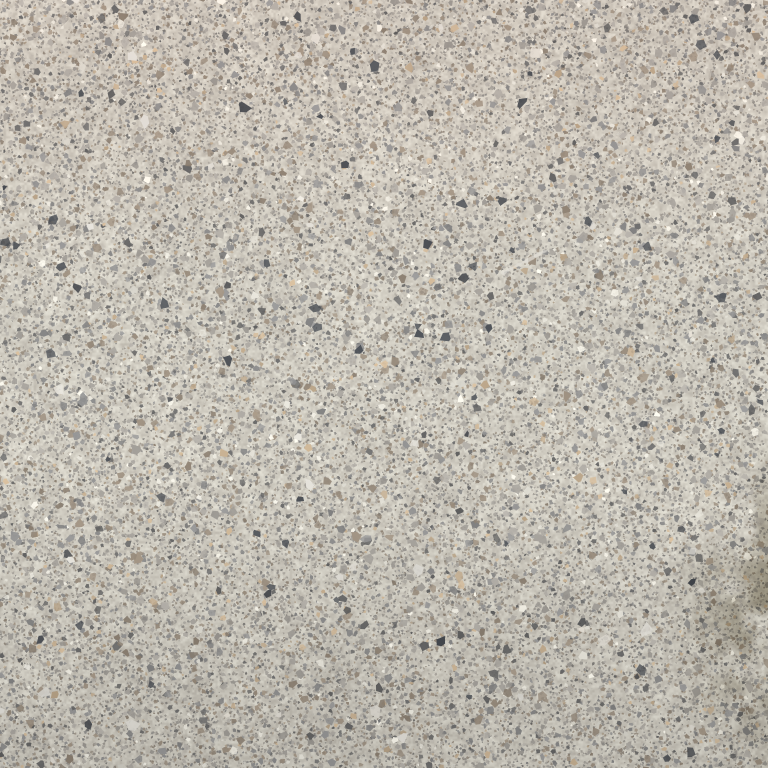
Reproduce this texture procedurally as a WebGL 1 fragment shader.

```glsl
precision highp float;
// Pale, fine-grained concrete slab with angular sand and stone chips.
uniform vec2 u_resolution;

float hash(vec2 p) {
  vec3 q = fract(vec3(p.xyx) * vec3(0.1031, 0.1030, 0.0973));
  q += dot(q, q.yzx + 33.33);
  return fract((q.x + q.y) * q.z);
}

vec2 hash2(vec2 p) {
  return vec2(hash(p + 17.3), hash(p + 71.9));
}

float noise(vec2 p) {
  vec2 cell = floor(p);
  vec2 f = fract(p);
  f = f * f * (3.0 - 2.0 * f);
  return mix(mix(hash(cell), hash(cell + vec2(1, 0)), f.x),
             mix(hash(cell + vec2(0, 1)), hash(cell + vec2(1, 1)), f.x), f.y);
}

float cloud(vec2 p) {
  return 0.55 * noise(p) + 0.3 * noise(p * 2.1 + 9.0) + 0.15 * noise(p * 4.3 + 31.0);
}

// Signed distance to an irregular five-sided chip.
float chip(vec2 q, float radius, vec2 id) {
  float turn = 6.2832 * hash(id + 5.7);
  float d = -1.0;
  for (int k = 0; k < 5; k++) {
    float side = float(k);
    float a = turn + 1.2566 * (side + 0.6 * hash(id + side * 3.1));
    float reach = radius * (0.6 + 0.6 * hash(id + side * 7.7 + 2.0));
    d = max(d, dot(q, vec2(cos(a), sin(a))) - reach);
  }
  return d;
}

// Mineral colours, from common pale grey to rare ochre and white.
vec3 mineral(float pick, float shade) {
  vec3 c = vec3(0.67, 0.655, 0.63);
  if (pick > 0.36) c = vec3(0.56, 0.56, 0.56);
  if (pick > 0.58) c = vec3(0.60, 0.55, 0.49);
  if (pick > 0.78) c = vec3(0.41, 0.41, 0.41);
  if (pick > 0.89) c = vec3(0.79, 0.70, 0.58);
  if (pick > 0.94) c = vec3(0.93, 0.92, 0.88);
  return c * (0.9 + 0.2 * shade);
}

// Lays one layer of chips over the paste; tint.a is the weight of a fixed tint.
vec3 scatter(vec3 color, vec2 uv, float cells, float chance, float size, vec4 tint) {
  vec2 p = uv * cells;
  float pixel = cells / min(u_resolution.x, u_resolution.y);
  vec2 home = floor(p);
  for (int y = -1; y <= 1; y++) {
    for (int x = -1; x <= 1; x++) {
      vec2 cell = home + vec2(x, y);
      vec2 id = cell + cells * 1.37;
      if (hash(id) < chance) {
        vec2 q = p - cell - hash2(id);
        float radius = size * (0.6 + 0.8 * hash(id + 41.0));
        float cover = clamp(0.5 - chip(q, radius, id) / pixel, 0.0, 1.0);
        vec3 stone = mineral(hash(id + 53.0), hash(id + 67.0));
        stone = mix(stone, tint.rgb, tint.a);
        color = mix(color, stone, cover * (0.75 + 0.25 * hash(id + 83.0)));
      }
    }
  }
  return color;
}

float segmentDistance(vec2 p, vec2 a, vec2 b) {
  vec2 ab = b - a;
  return length(p - a - ab * clamp(dot(p - a, ab) / dot(ab, ab), 0.0, 1.0));
}

void main() {
  vec2 uv = gl_FragCoord.xy / min(u_resolution.x, u_resolution.y);

  // Cement paste with a sandy surface
  float sand = 0.5 * noise(uv * 150.0) + 0.5 * noise(uv * 330.0 + 40.0);
  vec3 color = mix(vec3(0.735, 0.715, 0.675), vec3(0.91, 0.90, 0.855), sand);

  // Chips from fine sand up to sparse dark stones
  color = scatter(color, uv, 260.0, 0.40, 0.34, vec4(0.58, 0.56, 0.53, 0.45));
  color = scatter(color, uv, 150.0, 0.44, 0.32, vec4(0.0));
  color = scatter(color, uv, 84.0, 0.26, 0.32, vec4(0.0));
  color = scatter(color, uv, 47.0, 0.035, 0.22, vec4(0.24, 0.26, 0.29, 0.85));
  color = scatter(color, uv, 39.0, 0.025, 0.20, vec4(0.95, 0.94, 0.91, 0.85));

  // Pale scratch
  float scratch = segmentDistance(uv, vec2(0.655, 0.645), vec2(0.712, 0.674));
  scratch += 0.003 * (noise(uv * 160.0) - 0.5);
  color = mix(color, vec3(0.90, 0.89, 0.86), 0.7 * (1.0 - smoothstep(0.001, 0.0035, scratch)));

  // Soft mottling, a rosy upper edge and dimmer lower edge
  color *= 0.975 + 0.06 * cloud(uv * 9.0);
  color *= mix(vec3(1.0), vec3(1.0, 0.98, 0.975), smoothstep(0.55, 1.0, uv.y));
  color *= 1.0 - 0.09 * (1.0 - smoothstep(0.0, 0.45, uv.y));

  // Brownish grime towards the lower right
  float grime = smoothstep(0.28, 0.0, length((uv - vec2(1.02, 0.2)) * vec2(1.7, 1.0)));
  grime *= smoothstep(0.25, 0.7, cloud(uv * 22.0));
  color *= mix(vec3(1.0), vec3(0.72, 0.70, 0.64), grime);

  gl_FragColor = vec4(color, 1.0);
}
```
